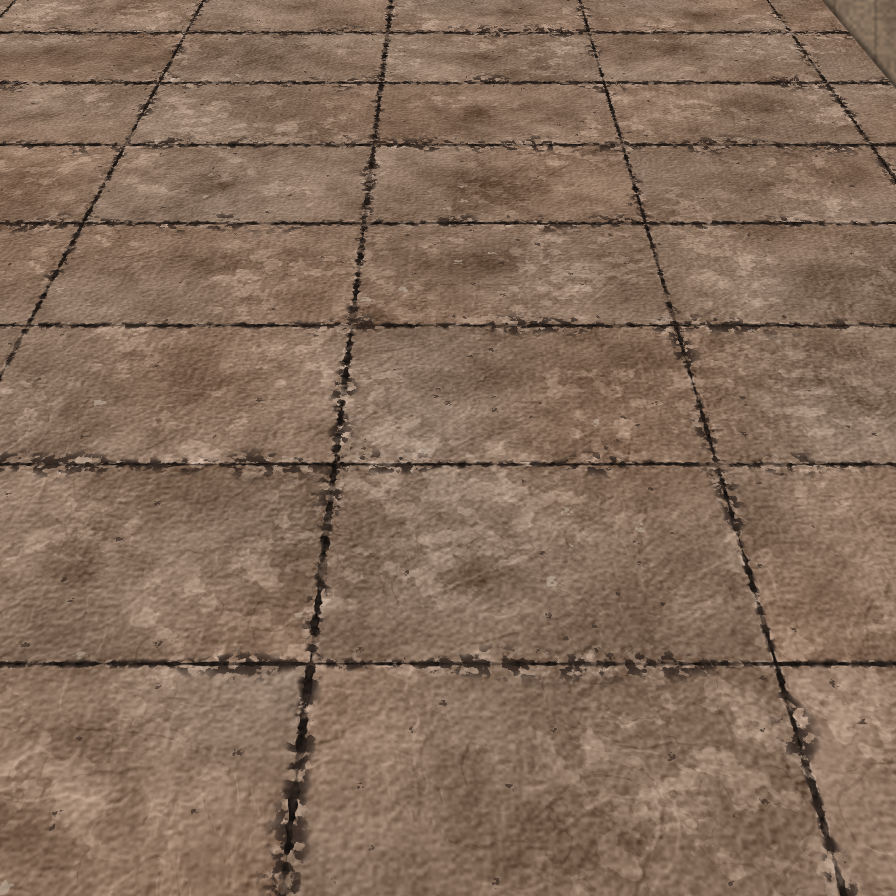
Give the GLSL for this texture, as a WebGL 2 fragment shader.

```glsl
#version 300 es
precision highp float;
// Weathered brown stone paving receding in perspective, with thin broken joints.
// Each pixel is projected onto the floor, where a tile grid is cut and layered
// with noise for stains, flakes and grain; a low wall closes the far right.
uniform vec2 u_resolution;
out vec4 fragColor;

float hash(vec2 p) {
  return fract(sin(dot(p, vec2(127.1, 311.7))) * 43758.5453);
}

float noise(vec2 p) {
  vec2 i = floor(p), f = fract(p);
  f = f * f * (3.0 - 2.0 * f);
  return mix(mix(hash(i), hash(i + vec2(1, 0)), f.x),
             mix(hash(i + vec2(0, 1)), hash(i + vec2(1, 1)), f.x), f.y);
}

float fbm(vec2 p) {
  float sum = 0.0, amp = 0.5;
  for (int i = 0; i < 5; i++) {
    sum += amp * noise(p);
    p = mat2(1.6, 1.2, -1.2, 1.6) * p + 7.3;
    amp *= 0.5;
  }
  return sum;
}

// Surface height: sharp-edged broken layers plus granular stone
float relief(vec2 p) {
  float layers = smoothstep(0.49, 0.53, fbm(p * 9.0 + 2.0 * noise(p * 4.0)));
  return 0.3 * layers + 0.5 * noise(p * 88.0) + 0.25 * noise(p * 47.0 + 9.0);
}

// Sparse ragged chips, one candidate per cell
float chips(vec2 p, float density) {
  vec2 cell = floor(p), c = fract(p) - 0.5;
  float radius = 0.08 + 0.14 * hash(cell + 5.9);
  float d = length(c) + 0.4 * (noise(p * 7.0) - 0.5);
  return step(1.0 - density, hash(cell)) * (1.0 - smoothstep(radius - 0.06, radius + 0.06, d));
}

vec3 stone(vec2 floorPos, float depth) {
  vec2 tile = floor(floorPos), local = fract(floorPos);
  float seed = hash(tile + 4.0);
  vec2 p = vec2(floorPos.x, floorPos.y * 0.65) + 13.0 * seed;

  // Broad mottling and a dark stain near the tile centre
  float tone = 0.42 + 0.16 * (seed - 0.5);
  tone += 0.95 * (fbm(p * 3.0) - 0.48) + 0.75 * (fbm(p * 14.0) - 0.48);
  vec2 centre = local - 0.5 - 0.25 * (vec2(seed, hash(tile + 9.0)) - 0.5);
  tone -= 0.9 * exp(-dot(centre, centre) * 50.0) * fbm(p * 9.0 + 17.0);

  // Worn areas: pale flakes and thin dark crack outlines
  float worn = smoothstep(0.44, 0.6, fbm(p * 4.0 + 31.0));
  float flakes = smoothstep(0.51, 0.58, fbm(p * 22.0 + 5.0));
  float crack = 1.0 - smoothstep(0.006, 0.022, abs(fbm(p * 10.0 + 23.0) - 0.5));
  tone += worn * (0.4 * flakes - 0.32 * crack * noise(p * 31.0));

  // Side light on the relief, then fine sand grain
  float slope = relief(p) - relief(p + vec2(0.005, -0.006));
  tone += slope * mix(0.55, 0.9, smoothstep(0.5, 1.1, depth));
  tone += 0.42 * (noise(p * 140.0) - 0.5) + 0.08 * (1.0 - smoothstep(0.5, 0.8, depth));
  tone = clamp(tone, -0.55, 1.35);

  vec3 color = mix(vec3(0.42, 0.335, 0.27), vec3(0.66, 0.57, 0.50), tone);
  color *= mix(vec3(1.0), vec3(1.02, 0.98, 0.95), noise(p * 2.0 + 3.0));
  color = mix(color, vec3(0.74, 0.68, 0.61), 0.6 * chips(p * 17.0, 0.015));
  return mix(color, vec3(0.22, 0.17, 0.14), 0.7 * chips(p * 31.0 + 4.0, 0.03));
}

vec3 wall(vec2 uv, float edge) {
  float streaks = fbm(vec2(uv.x * 50.0, uv.y * 14.0));
  vec3 color = mix(vec3(0.36, 0.30, 0.24), vec3(0.60, 0.51, 0.43), streaks);
  color *= 0.88 + 0.24 * noise(uv * 240.0);
  float seam = abs(fract(uv.x * 22.0) - 0.5) / 22.0;
  color *= 1.0 - 0.15 * (1.0 - smoothstep(0.0005, 0.003, seam));
  return color * mix(0.6, 1.0, smoothstep(0.0, 0.012, edge));
}

void main() {
  vec2 uv = gl_FragCoord.xy / u_resolution;
  float pixel = 1.0 / u_resolution.y;

  // Floor projection: one unit is one tile, the horizon lies above the canvas
  float depth = 1.501 - uv.y;
  vec2 floorPos = vec2(((uv.x - 0.4985) / depth + 0.1225) / 0.4185,
                       5.684 / depth - 4.577);
  vec3 color = stone(floorPos, depth);

  // Joint distances converted back to canvas units
  vec2 tileSize = vec2(0.4185 * depth, depth * depth / 5.684);
  vec2 line = floor(floorPos + 0.5);
  vec2 d = abs(floorPos - line) * tileSize;
  vec2 p = floorPos * vec2(1.0, 0.65);
  float wobble = noise(p * 45.0) - 0.5 + 0.9 * (noise(p * 105.0) - 0.5);
  vec2 halfWidth = vec2(0.0006 + 0.0019 * depth, 0.0004 + 0.0011 * depth);
  halfWidth.x *= line.x == 0.0 ? 1.3 : 0.85;
  vec2 gap = d - halfWidth * (1.0 + 1.3 * wobble);
  float joint = min(gap.x, gap.y);

  // Crumbled dirt and pale chipped rims beside the joints
  float reach = depth * (0.004 + 0.02 * smoothstep(0.45, 0.7, fbm(p * 6.0 + 40.0)));
  float nearJoint = 1.0 - smoothstep(0.0, reach, joint);
  float grit = fbm(p * 48.0 + 11.0);
  color += 0.12 * nearJoint * smoothstep(0.5, 0.62, fbm(p * 40.0 + 60.0));
  color = mix(color, vec3(0.17, 0.13, 0.11), 0.85 * nearJoint * smoothstep(0.47, 0.57, grit));

  // The joint: dark where open, faint where filled with dust
  float groove = 1.0 - smoothstep(-pixel, pixel, joint);
  float open = mix(0.45, 1.0, smoothstep(0.32, 0.5, fbm(p * 17.0 + 70.0)));
  vec3 grout = vec3(0.12, 0.095, 0.08) * (0.5 + noise(p * 110.0));
  color = mix(color, grout, groove * open);

  // Low wall beyond the last column
  float edge = (floorPos.x - 2.29) * tileSize.x;
  color = mix(color, wall(uv, edge), smoothstep(-pixel, pixel, edge));
  fragColor = vec4(color, 1.0);
}
```
